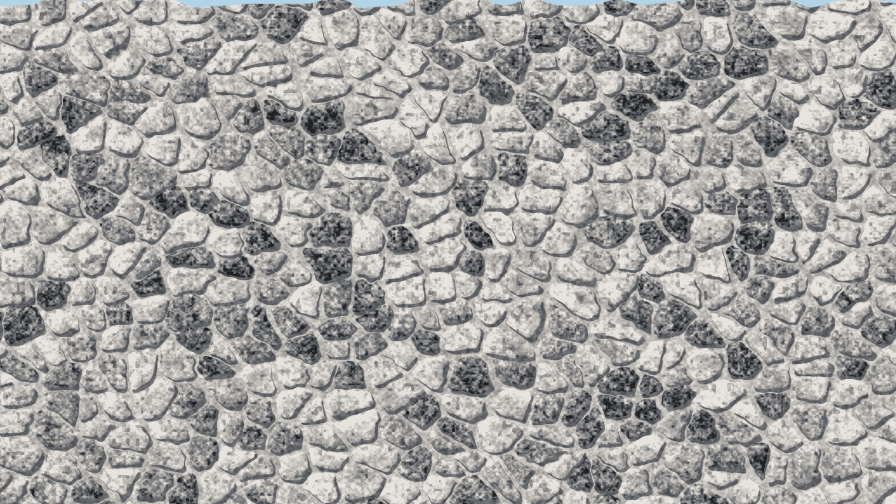
Give the GLSL for this texture, as a WebGL 1 fragment shader.

```glsl
precision highp float;
// A rubble stone wall: rounded Voronoi stones set in pale mortar, lit from
// the upper left. Each stone has its own tone, stains and gritty grain;
// an offset second lookup gives the bevels and the bluish cast shadows.

uniform vec2 u_resolution;

const vec2 STONES = vec2(14.5, 17.5);        // stones per canvas height
const float JITTER = 0.86;                   // irregularity of stone centres
const float WARP = 0.5;                      // bending of the stone layout
const float ROUNDING = 17.0;                 // higher is sharper corners
const float JOINT = 0.075;                   // half width of the mortar joint
const vec2 TO_LIGHT = vec2(-0.07, 0.12);     // shadow reach, in stones
const float DARK_STONE = 0.43;
const float LIGHT_STONE = 0.79;
const float MORTAR = 0.74;
const float SHADOW = 0.37;
const vec3 WARM_TINT = vec3(1.02, 1.0, 0.977);
const vec3 COOL_TINT = vec3(0.96, 1.0, 1.06);
const vec3 SKY = vec3(0.70, 0.83, 0.91);

float hash(vec2 p) {
  return fract(sin(dot(p, vec2(127.1, 311.7))) * 43758.5453);
}

vec2 hash2(vec2 p) {
  return vec2(hash(p), hash(p + 57.3));
}

float noise(vec2 p) {
  vec2 i = floor(p);
  vec2 f = fract(p);
  f = f * f * (3.0 - 2.0 * f);
  return mix(mix(hash(i), hash(i + vec2(1.0, 0.0)), f.x),
             mix(hash(i + vec2(0.0, 1.0)), hash(i + 1.0), f.x), f.y);
}

float fbm(vec2 p) {
  float sum = 0.0;
  float weight = 0.5;
  for (int i = 0; i < 4; i++) {
    sum += weight * noise(p);
    p = p * 2.1 + 13.7;
    weight *= 0.5;
  }
  return sum / 0.9375;
}

// Returns the rounded distance to the stone border, and the stone's cell.
vec3 stoneAt(vec2 p) {
  vec2 home = floor(p);
  vec2 f = p - home;
  vec2 nearestCell = vec2(0.0);
  vec2 nearest = vec2(0.0);
  float best = 8.0;
  for (int y = -1; y <= 1; y++) {
    for (int x = -1; x <= 1; x++) {
      vec2 cell = vec2(float(x), float(y));
      vec2 r = cell + 0.5 + JITTER * (hash2(home + cell) - 0.5) - f;
      float d = dot(r, r);
      if (d < best) {
        best = d;
        nearest = r;
        nearestCell = cell;
      }
    }
  }
  float sum = 0.0;
  for (int y = -2; y <= 2; y++) {
    for (int x = -2; x <= 2; x++) {
      vec2 cell = nearestCell + vec2(float(x), float(y));
      vec2 r = cell + 0.5 + JITTER * (hash2(home + cell) - 0.5) - f;
      vec2 across = r - nearest;
      if (dot(across, across) > 0.0001) {
        float d = dot(0.5 * (r + nearest), normalize(across));
        sum += exp(-ROUNDING * d);
      }
    }
  }
  return vec3(-log(sum) / ROUNDING, home + nearestCell);
}

void main() {
  vec2 uv = gl_FragCoord.xy / u_resolution.y;
  float pixel = 1.0 / u_resolution.y;

  // Bent layout with slightly chipped edges
  vec2 p = uv * STONES;
  p += WARP * (vec2(noise(p * 0.6 + 3.1), noise(p * 0.6 + 41.7)) - 0.5);
  p += 0.13 * (vec2(noise(p * 4.0), noise(p * 4.0 + 19.3)) - 0.5);
  vec3 here = stoneAt(p);
  float lit = stoneAt(p + TO_LIGHT).x;
  float joint = JOINT * (0.55 + 0.8 * noise(p * 0.9 + 8.0));
  float soft = max(0.025, 0.6 * pixel * STONES.y);
  float face = smoothstep(joint - soft, joint + soft, here.x);
  float caster = smoothstep(joint - soft, joint + soft, lit);

  // Stone tone, stains and grit
  float light = smoothstep(0.04, 0.6, hash(here.yz + 7.7));
  float grit = 0.55 * noise(uv * 150.0) + 0.45 * noise(uv * 290.0) - 0.5;
  float stain = fbm(uv * 24.0 + hash(here.yz) * 30.0) - 0.5;
  float stone = mix(DARK_STONE, LIGHT_STONE, light) + 0.45 * stain;
  stone += grit * mix(0.85, 0.42, light);
  stone -= 0.2 * smoothstep(0.68, 0.85, noise(uv * 110.0 + 5.0));

  // Bevel: bright toward the light, dark away from it
  float bevel = min(here.x, 0.2) - min(lit, 0.2);
  stone += bevel * (bevel > 0.0 ? 0.8 : 1.1);

  // Mortar with the shadow cast by the stone above it
  float mortar = MORTAR + 0.35 * grit + 0.2 * (fbm(uv * 40.0) - 0.5);
  mortar = mix(mortar, SHADOW + 0.25 * grit, 0.95 * caster);

  float tone = clamp(mix(mortar, stone, face), 0.13, 0.89);
  vec3 color = tone * mix(COOL_TINT, WARM_TINT, smoothstep(0.25, 0.7, tone));

  // Sliver of sky above the uneven top course
  float skyline = 0.984 + 0.024 * noise(vec2(uv.x * 18.0, 2.0));
  color = mix(color, SKY, smoothstep(-pixel, pixel, uv.y - skyline));
  gl_FragColor = vec4(color, 1.0);
}
```
